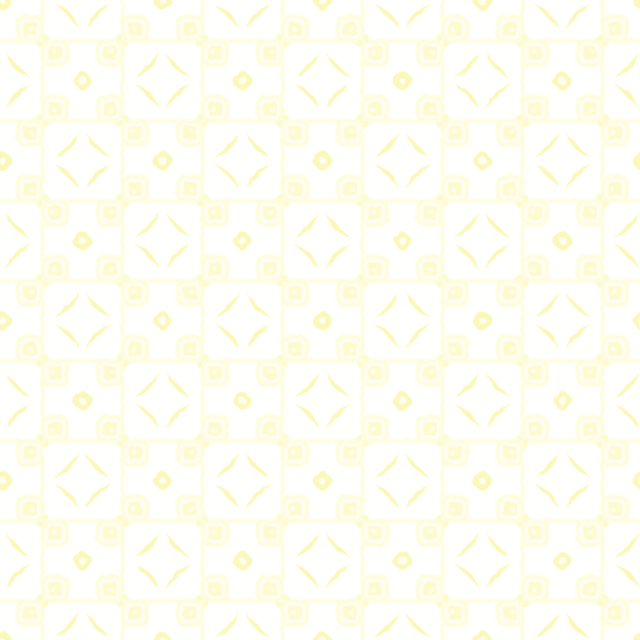
This pattern is drawn by a Shadertoy shader. Its source:

```glsl
// Pale yellow checkerboard of painted tiles: four curved leaves alternate with a
// small ring whose tile carries an arched buckle in each corner.
// Distance functions draw every part; wrapping sines and cells roughen the paint.

const float TAU = 6.2831853;
const float TILES = 8.0;     // tiles across and down, even so the checks wrap
const float GRAINS = 112.0;  // paint grains across the canvas

const vec3 PAPER  = vec3(1.00, 1.00, 0.995);
const vec3 CREAM  = vec3(1.00, 0.99, 0.94);
const vec3 PALE   = vec3(1.00, 0.99, 0.87);
const vec3 LEMON  = vec3(0.99, 0.98, 0.79);
const vec3 YELLOW = vec3(0.98, 0.97, 0.70);

vec2 hash2(vec2 p) {
    vec3 q = fract(p.xyx * vec3(0.1031, 0.1030, 0.0973));
    q += dot(q, q.yzx + 33.33);
    return fract((q.xx + q.yz) * q.zy);
}

// Cellular noise: distance to the nearest grain, wrapping after "period" cells
float cellNoise(vec2 p, float period) {
    vec2 id = floor(p), f = fract(p);
    float nearest = 2.0;
    for (int y = -1; y <= 1; y++)
    for (int x = -1; x <= 1; x++) {
        vec2 o = vec2(x, y);
        nearest = min(nearest, length(o + hash2(mod(id + o, period)) - f));
    }
    return nearest;
}

// Layered sines with whole frequencies, so the hand wobble wraps
vec2 wobble(vec2 uv) {
    vec2 t = TAU * uv;
    return sin(t.yx * vec2(29.0, 31.0) + 2.0 * sin(t * 11.0))
         + 0.6 * sin(t.yx * vec2(67.0, 59.0) + t * 23.0);
}

float roundBox(vec2 p, float halfSize, float radius) {
    vec2 q = abs(p) - halfSize + radius;
    return length(max(q, 0.0)) + min(max(q.x, q.y), 0.0) - radius;
}

float band(float d, float width) { return abs(d) - 0.5 * width; }

float cover(float d, float soft) { return 1.0 - smoothstep(-soft, soft, d); }

// Four tapered leaves bowed toward the tile centre
float leaves(vec2 p, float halfLength, float halfWidth) {
    vec2 q = abs(p);
    float along = (q.x - q.y) * 0.7071 / halfLength;
    float across = (q.x + q.y) * 0.7071;
    float taper = 1.0 - along * along;
    float d = abs(across - 0.272 + 0.026 * taper) - halfWidth * taper;
    return max(d, (abs(along) - 1.0) * halfLength);
}

// Ring with a lightly scalloped rim
float ring(vec2 p, float outer, float inner) {
    float r = length(p);
    float rim = outer + 0.008 * cos(4.0 * atan(p.y, p.x));
    return max(r - rim, inner - r);
}

// Square with the corner facing the tile centre cut off
float house(vec2 p, float halfSize) {
    return max(roundBox(p, halfSize, 0.025), (p.x + p.y) * 0.7071 - halfSize * 1.12);
}

void mainImage(out vec4 fragColor, in vec2 fragCoord) {
    vec2 uv = fragCoord / iResolution.xy;
    float soft = 0.009 + 0.5 * TILES / iResolution.y;

    // Tile coordinates and checker parity
    vec2 p = uv * TILES - vec2(0.031, -0.010) + 0.0055 * wobble(uv);
    vec2 id = floor(p + 0.5);
    vec2 f = p - id;
    bool ringTile = mod(id.x + id.y, 2.0) < 0.5;
    vec2 vary = hash2(mod(id, TILES) + 5.0) - 0.5;
    float grain = cellNoise(uv * GRAINS, GRAINS) - 0.5;
    float rough = 0.010 * grain;

    // Outline of the nearest leaf tile
    vec2 side = abs(f.x) > abs(f.y) ? vec2(sign(f.x), 0.0) : vec2(0.0, sign(f.y));
    vec2 leafPos = ringTile ? f - side : f;
    float frame = roundBox(leafPos, 0.5, 0.13);
    vec3 col = mix(PAPER, CREAM, 0.8 * cover(band(frame, 0.07), 0.025));
    col = mix(col, PALE, 0.9 * cover(band(frame, 0.034) + rough, soft));

    vec2 corner = 0.5 - abs(f);  // measured inward from the tile corner
    if (ringTile) {
        // Corner buckles: arch, house and its light heart
        vec2 c = corner - vec2(0.158, 0.150);
        float arch = roundBox(c, 0.150, 0.095);
        col = mix(col, CREAM, 0.75 * cover(arch, 0.025));
        col = mix(col, PALE, cover(band(arch, 0.052) + rough, soft + 0.006));
        col = mix(col, LEMON, 0.9 * cover(house(c, 0.082) + rough, soft));
        float heart = length(c + vec2(0.022, 0.012) + 0.02 * vary) - 0.030;
        col = mix(col, CREAM, 0.75 * cover(heart + 3.0 * rough, soft));

        // Central ring with a creamy eye
        float eye = length(f) - 0.05;
        col = mix(col, CREAM, cover(eye, soft));
        float bloom = ring(f, 0.112 + 0.01 * vary.x, 0.046 + 0.012 * vary.y);
        col = mix(col, YELLOW, (0.92 + 0.15 * grain) * cover(bloom + rough, soft));
    } else {
        float leaf = leaves(f + 0.008 * vary, 0.205 + 0.012 * vary.x, 0.026);
        col = mix(col, YELLOW, (0.95 + 0.15 * grain) * cover(leaf + rough, soft));
    }

    // Knots joining the buckles, reaching into the leaf tiles
    float knot = length(corner - (ringTile ? 0.0 : 0.034)) - (ringTile ? 0.018 : 0.040);
    col = mix(col, LEMON, 0.9 * cover(knot + rough, soft));

    fragColor = vec4(col, 1.0);
}
```
